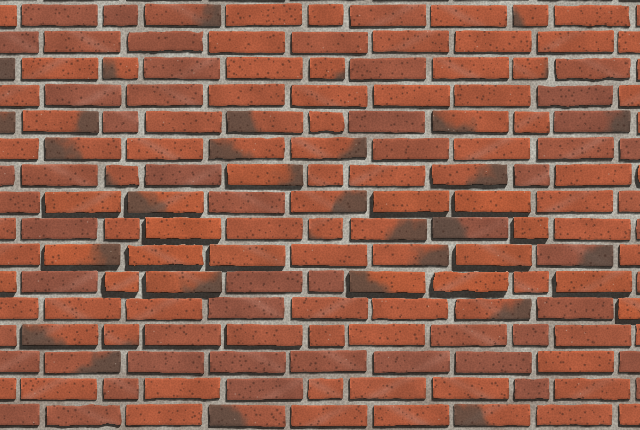
Give the GLSL for this texture, as a WebGL 2 fragment shader.

```glsl
#version 300 es
precision highp float;
uniform vec2 u_resolution;
out vec4 fragColor;

const float STRETCHER = 3.066; // brick length, in course heights

float hash(vec2 p) {
    vec3 q = fract(vec3(p.xyx) * 0.1031);
    q += dot(q, q.yzx + 33.33);
    return fract((q.x + q.y) * q.z);
}

// Layered sines, roughly -1 to 1
float waves(vec2 p) {
    float sum = 0.0, amp = 0.5;
    for (int i = 0; i < 4; i++) {
        p = mat2(0.8, 0.6, -0.6, 0.8) * p * 1.8 + 1.7;
        sum += amp * sin(p.x + 1.5 * sin(p.y));
        amp *= 0.55;
    }
    return sum;
}

// Cellular noise: distance to the nearest point, and that point's random value
vec2 cells(vec2 p) {
    vec2 nearest = vec2(9.0, 0.0);
    for (int y = -1; y <= 1; y++)
    for (int x = -1; x <= 1; x++) {
        vec2 c = floor(p) + vec2(x, y);
        vec2 point = c + vec2(hash(c + 17.0), hash(c + 59.0));
        float d = distance(p, point);
        if (d < nearest.x) nearest = vec2(d, hash(c + 91.0));
    }
    return nearest;
}

struct Brick {
    vec2 id, local, size;
    float dist, relief;
};

// Courses of stretchers alternate with courses of header, stretcher, stretcher
Brick brickAt(vec2 p) {
    Brick b;
    float row = floor(p.y), x = p.x / STRETCHER, len = 1.0, start;
    if (mod(row, 2.0) < 0.5) {
        start = floor(x - 0.513) + 0.513;
    } else {
        float group = floor((x - 1.23) / 2.5) * 2.5 + 1.23;
        float t = x - group;
        start = group + (t < 0.5 ? 0.0 : t < 1.5 ? 0.5 : 1.5);
        len = t < 0.5 ? 0.5 : 1.0;
    }
    b.id = vec2(floor(start * 2.0 + 0.5), row) + 20.0;
    float h = hash(b.id);

    // Slight shift and tilt of each brick
    b.local = p - vec2((start + 0.5 * len) * STRETCHER, row + 0.5);
    b.local -= (vec2(h, hash(b.id + 3.0)) - 0.5) * vec2(0.08, 0.05);
    b.local.y += b.local.x * (hash(b.id + 5.0) - 0.5) * 0.03;
    b.size = 0.5 * vec2(len * STRETCHER, 1.0) - vec2(0.095, 0.085);

    // Rounded box with a worn outline
    vec2 q = abs(b.local) - b.size + 0.07;
    float wear = 0.014 + 0.04 * pow(hash(b.id + 7.0), 8.0);
    b.dist = length(max(q, 0.0)) + min(max(q.x, q.y), 0.0) - 0.07 + wear * (1.0 + waves(p * 2.3));

    // Loose bricks stand out in the middle courses
    float loose = step(0.6, hash(b.id + 11.0)) * smoothstep(4.5, 1.5, abs(row - 6.0));
    b.relief = 1.2 + 0.7 * h + 2.6 * loose;
    return b;
}

vec3 brickColor(Brick b, vec2 p, float aa) {
    float h = hash(b.id + 13.0), side = hash(b.id + 19.0) < 0.5 ? -1.0 : 1.0;
    float cloud = waves(p * 1.1 + h * 40.0);
    vec3 col = mix(vec3(0.56, 0.33, 0.26), vec3(0.67, 0.35, 0.24), smoothstep(0.0, 0.65, h));
    col = mix(col, vec3(0.72, 0.36, 0.22), 0.6 * step(3.0, b.relief));
    col *= 1.0 + 0.07 * cloud;

    // Pale diagonal smear
    float across = b.local.x + side * b.local.y * 1.8 + (h - 0.5) * 1.6;
    float smear = exp(-9.0 * across * across) * step(0.55, hash(b.id + 23.0));
    col = mix(col, vec3(0.68, 0.46, 0.39), smear * (0.4 + 0.2 * cloud));

    // Sooty end
    float soot = smoothstep(0.0, 0.8, side * b.local.x - b.local.y * 0.9 + 0.6 * cloud - 0.1);
    col = mix(col, vec3(0.32, 0.29, 0.26), 0.75 * soot * step(0.76, hash(b.id + 29.0)));

    // Grain, dark pits and rare white flecks
    col *= 0.93 + 0.14 * cells(p * 13.0).x;
    vec2 pit = cells(p * 5.0);
    float radius = 0.05 + 0.16 * fract(pit.y * 7.0);
    float spot = 1.0 - smoothstep(-5.0 * aa, 5.0 * aa, pit.x - radius);
    col = mix(col, vec3(0.25, 0.16, 0.13), 0.6 * spot * step(0.62, pit.y));
    col = mix(col, vec3(0.78, 0.72, 0.66), 0.7 * spot * step(pit.y, 0.02));

    // Lit upper edge, dim lower edge
    float edge = smoothstep(-0.12, 0.0, b.dist);
    return col * (1.0 + 0.16 * edge * sign(b.local.y));
}

vec3 mortarColor(vec2 p) {
    float dirt = 0.3 + 0.35 * waves(p * 0.9) + 0.3 * smoothstep(6.0, 1.0, p.y);
    vec3 col = mix(vec3(0.75, 0.74, 0.70), vec3(0.58, 0.52, 0.47), clamp(dirt, 0.0, 1.0));
    return col * (0.86 + 0.24 * cells(p * 11.0).x);
}

void main() {
    vec2 p = gl_FragCoord.xy / u_resolution * vec2(23.93, 16.13) - vec2(0.0, 0.06);
    float aa = 16.13 / u_resolution.y;
    Brick b = brickAt(p);
    float cover = 1.0 - smoothstep(-0.6 * aa, 0.6 * aa, b.dist);
    vec3 col = mix(mortarColor(p), brickColor(b, p, aa), cover);

    // Shadows fall down and left, as far as the brick above stands out
    float shadow = 0.0;
    for (float i = 0.5; i < 5.0; i += 0.5) {
        Brick caster = brickAt(p + i * vec2(0.035, 0.06));
        float hit = 1.0 - smoothstep(-0.6 * aa, 0.6 * aa, caster.dist);
        float reach = caster.relief - b.relief * cover - i + 0.4;
        shadow = max(shadow, hit * clamp(reach * 2.0, 0.0, 1.0));
    }
    col = mix(col, col * 0.22 + vec3(0.03, 0.02, 0.015), 0.9 * shadow);
    fragColor = vec4(col, 1.0);
}
```
